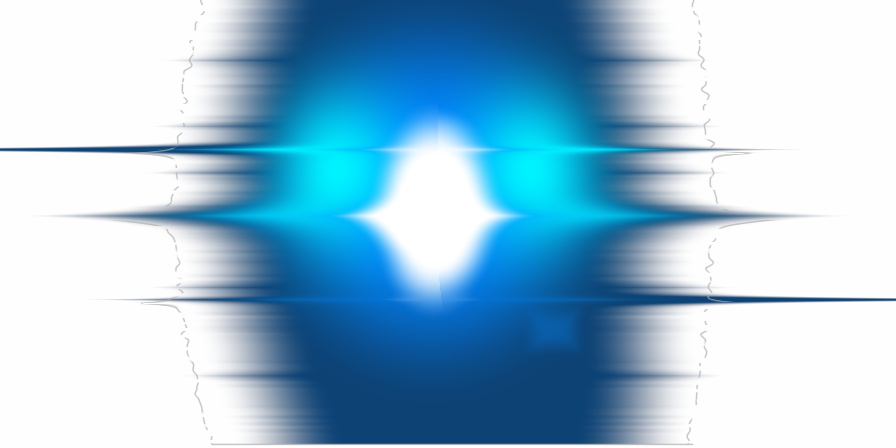
A Shadertoy shader for this background:

```glsl
const vec3 PAPER = vec3(0.995);
const vec3 NAVY = vec3(0.05, 0.26, 0.46);
const vec3 INK = vec3(0.10, 0.16, 0.28);
const vec3 BLUE = vec3(0.0, 0.52, 1.0);
const vec3 CYAN = vec3(0.0, 0.95, 1.0);
const vec3 PATCH_BLUE = vec3(0.03, 0.45, 0.82);
const vec3 OUTLINE = vec3(0.68);

const vec2 CORE_CENTER = vec2(0.970, 0.530);
const vec2 CORE_RADIUS = vec2(0.140, 0.225);
const vec2 BLUE_CENTER = vec2(0.965, 0.570);
const vec2 BLUE_RADIUS = vec2(0.420, 0.460);
const vec2 CYAN_RADIUS = vec2(0.135, 0.165);
const float CYAN_OFFSET = 0.215;
const float CYAN_Y = 0.620;
const vec2 PATCH_CENTER = vec2(1.237, 0.263);
const vec2 PATCH_SIZE = vec2(0.050, 0.040);

const float BODY_HALF_WIDTH = 0.450;
const float BODY_FADE = 0.125;
const float FLARE_Y = 0.518;
const float UPPER_Y = 0.666;
const float LOWER_Y = 0.331;
const float FLOOR_Y = 0.008;
const float FAINT_Y[5] = float[5](0.865, 0.718, 0.614, 0.358, 0.161);

float hash(float n) {
    n = fract(n * 0.1031);
    n *= n + 33.33;
    return fract(n * (n + n));
}

float noise(float x) {
    float f = fract(x);
    return mix(hash(floor(x)), hash(floor(x) + 1.0), f * f * (3.0 - 2.0 * f));
}

float spike(float y, float center, float width) {
    return exp(-abs(y - center) / width);
}

// Horizontal stretch of the dark body; side is -1 on the left, 1 on the right
float bodyStretch(float y, float side) {
    float stretch = 1.0 + 0.65 * spike(y, FLARE_Y, 0.018);
    stretch += (side < 0.0 ? 2.2 : 0.5) * spike(y, UPPER_Y, 0.005);
    stretch += (side < 0.0 ? 0.5 : 2.2) * spike(y, LOWER_Y, 0.005);
    for (int i = 0; i < 5; i++) {
        stretch += 0.17 * spike(y, FAINT_Y[i], 0.008);
    }
    return stretch + 0.04 * (noise(y * 130.0) - 0.5);
}

float lightStretch(float y) {
    return 1.0 + 0.55 * spike(y, FLARE_Y, 0.020)
        + 0.5 * (spike(y, UPPER_Y, 0.005) + spike(y, LOWER_Y, 0.005));
}

// Ragged outline on either side of the body
float outlineX(float y, float side) {
    float bow = (y - 0.53) * (y - 0.53);
    float x = side < 0.0 ? 0.392 + 0.29 * bow : 1.588 - 0.19 * bow;
    float jag = 0.018 * (noise(y * 75.0 + side * 19.0) - 0.5);
    float reach = 0.17 * spike(y, FLARE_Y - 0.006, 0.012);
    reach += 0.10 * spike(y, UPPER_Y - 0.008, 0.005);
    reach += 0.10 * spike(y, LOWER_Y - 0.008, 0.005);
    return x + jag + side * reach;
}

void mainImage(out vec4 fragColor, in vec2 fragCoord) {
    float pixel = 1.0 / iResolution.y;
    vec2 p = fragCoord * pixel;
    p.x += 1.0 - 0.5 * iResolution.x * pixel;

    // Dark body with streaks
    float rise = p.y - FLARE_Y;
    float bodyX = 0.977 + 0.05 * smoothstep(0.45, 0.0, p.y);
    float side = p.x < bodyX ? -1.0 : 1.0;
    float halfWidth = BODY_HALF_WIDTH - 0.28 * rise * rise;
    float reach = abs(p.x - bodyX) / bodyStretch(p.y, side);
    float body = 1.0 - smoothstep(halfWidth - BODY_FADE, halfWidth + BODY_FADE, reach);
    vec3 color = mix(PAPER, mix(INK, NAVY, body), body);

    // Blue halo and twin cyan lobes
    vec2 q = vec2((p.x - CORE_CENTER.x) / lightStretch(p.y), p.y);
    vec2 halo = vec2(q.x + CORE_CENTER.x, p.y) - BLUE_CENTER;
    float blue = 1.0 - smoothstep(0.25, 1.05, length(halo / BLUE_RADIUS));
    color = mix(color, BLUE, blue * body);
    vec2 lobe = vec2(abs(q.x) - CYAN_OFFSET, p.y - CYAN_Y) / CYAN_RADIUS;
    color = mix(color, CYAN, exp(-dot(lobe, lobe)) * body);

    // Soft square patch
    vec2 box = abs(p - PATCH_CENTER) - PATCH_SIZE;
    float patchDistance = length(max(box, 0.0)) + min(max(box.x, box.y), 0.0);
    color = mix(color, PATCH_BLUE, 0.5 * (1.0 - smoothstep(-0.035, 0.025, patchDistance)));

    // White core with an uneven rim
    vec2 core = vec2(q.x, p.y - CORE_CENTER.y) / CORE_RADIUS;
    float rim = length(core) + 0.12 * (noise(p.y * 14.0 + side * 7.0) - 0.5);
    color = mix(color, vec3(1.0), 1.0 - smoothstep(0.55, 1.08, rim));

    // Thin broken outline
    float edge = outlineX(p.y, side);
    float slope = (outlineX(p.y + 0.001, side) - edge) / 0.001;
    float edgeDistance = abs(p.x - edge) / sqrt(1.0 + slope * slope);
    float line = 1.0 - smoothstep(0.0, 0.001 + pixel, edgeDistance);
    float dash = smoothstep(0.3, 0.5, noise(p.y * 140.0 + side * 31.0));
    color = mix(color, OUTLINE, 0.7 * line * dash);

    // Floor line and blank strip
    color = mix(PAPER, color, smoothstep(-0.5, 0.5, (p.y - FLOOR_Y) / pixel));
    float base = 1.0 - smoothstep(0.0, 0.001 + pixel, abs(p.y - FLOOR_Y));
    base *= 1.0 - smoothstep(0.535, 0.54, abs(p.x - 1.01));
    color = mix(color, OUTLINE, 0.7 * base);

    fragColor = vec4(color, 1.0);
}
```
